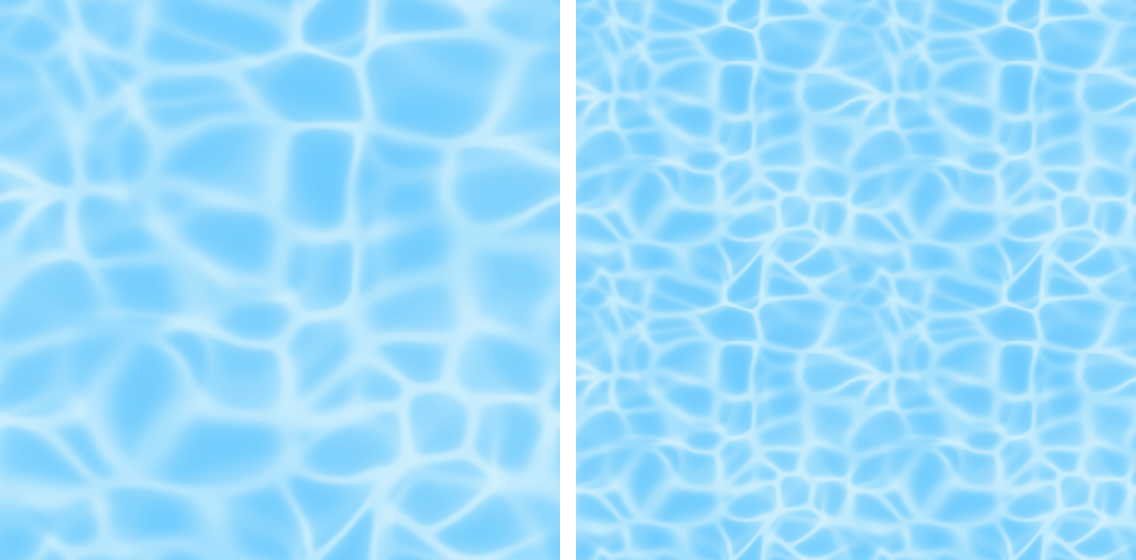
Left, the tile; right, the same tile 2 across and 2 down.
Reproduce this texture procedurally as a WebGL 2 fragment shader.

```glsl
#version 300 es
precision highp float;
// Sunlit pool water: soft, warped caustic lines over sky-blue, tiling on all sides.

uniform vec2 u_resolution;
out vec4 fragColor;

const vec3 DEEP_BLUE = vec3(0.395, 0.782, 0.995);
const vec3 PALE_BLUE = vec3(0.800, 0.935, 0.990);
const vec2 MAIN_CELLS = vec2(6.0, 8.0);   // whole repeats across the tile
const vec2 FAINT_CELLS = vec2(5.0, 6.0);
const float JITTER = 0.92;
const float CORNER_SHARPNESS = 17.0;      // higher gives more angular cells
const float BROAD_WARP = 0.085;
const float FINE_WARP = 0.022;
const float WIDE_LINE = 0.15;             // in cell units
const float THIN_LINE = 0.060;
const float HALO_WIDTH = 0.19;
const float LINE_GAIN = 0.50;
const float HALO_GAIN = 0.25;
const float FAINT_GAIN = 0.50;
const float TONE_GAIN = 0.42;

// Integer hash of a wrapped lattice cell, giving two values in 0..1
vec2 hash2(vec2 cell, vec2 period, uint seed) {
    uvec2 v = uvec2(floor(mod(cell + 0.5, period))) + uvec2(seed * 57u, seed * 131u);
    v = v * 1664525u + 1013904223u;
    v.x += v.y * 1664525u;
    v.y += v.x * 1664525u;
    v ^= v >> 16u;
    v.x += v.y * 1664525u;
    v.y += v.x * 1664525u;
    v ^= v >> 16u;
    return vec2(v & 65535u) / 65535.0;
}

// Two channels of smooth noise that wraps over the tile
vec2 noise2(vec2 uv, vec2 period, uint seed) {
    vec2 p = uv * period;
    vec2 cell = floor(p);
    vec2 f = p - cell;
    f = f * f * f * (f * (f * 6.0 - 15.0) + 10.0);
    vec2 bottom = mix(hash2(cell, period, seed),
                      hash2(cell + vec2(1.0, 0.0), period, seed), f.x);
    vec2 top = mix(hash2(cell + vec2(0.0, 1.0), period, seed),
                   hash2(cell + vec2(1.0, 1.0), period, seed), f.x);
    return mix(bottom, top, f.y);
}

// Rounded distance to the nearest border of wrapped Voronoi cells
float borderDistance(vec2 uv, vec2 period, uint seed) {
    vec2 p = uv * period;
    vec2 home = floor(p);
    vec2 nearestCell = home;
    vec2 toNearest = vec2(9.0);
    for (int y = -1; y <= 1; y++) {
        for (int x = -1; x <= 1; x++) {
            vec2 cell = home + vec2(x, y);
            vec2 toSite = cell + 0.5 + JITTER * (hash2(cell, period, seed) - 0.5) - p;
            if (dot(toSite, toSite) < dot(toNearest, toNearest)) {
                toNearest = toSite;
                nearestCell = cell;
            }
        }
    }
    float sum = 0.0;
    for (int y = -2; y <= 2; y++) {
        for (int x = -2; x <= 2; x++) {
            if (x == 0 && y == 0) continue;
            vec2 cell = nearestCell + vec2(x, y);
            vec2 toSite = cell + 0.5 + JITTER * (hash2(cell, period, seed) - 0.5) - p;
            float d = dot(0.5 * (toSite + toNearest), normalize(toSite - toNearest));
            sum += exp(-CORNER_SHARPNESS * d);
        }
    }
    return max(-log(sum) / CORNER_SHARPNESS, 0.0);
}

// Light gathered along cell borders: thin and bright in focus, wide and dim out of it
float caustics(vec2 uv, vec2 cells, uint seed) {
    float d = borderDistance(uv, cells, seed);
    float focus = smoothstep(0.2, 0.85, noise2(uv, vec2(7.0, 8.0), seed + 1u).x);
    float fade = smoothstep(0.05, 0.5, noise2(uv, vec2(5.0), seed + 2u).y);
    float width = mix(WIDE_LINE, THIN_LINE, focus);
    float core = exp(-d * d / (width * width)) * mix(0.4, 1.0, focus);
    float halo = exp(-d * d / (HALO_WIDTH * HALO_WIDTH));
    return (LINE_GAIN * core + HALO_GAIN * halo) * mix(0.3, 1.0, fade);
}

void main() {
    vec2 uv = gl_FragCoord.xy / u_resolution;

    // Bend the cells into flowing ripples
    vec2 warped = uv + BROAD_WARP * (noise2(uv, vec2(4.0, 5.0), 11u) - 0.5);
    warped += FINE_WARP * (noise2(uv, vec2(10.0, 12.0), 12u) - 0.5);

    // Broad light and dark patches of water
    float tone = 0.65 * noise2(uv, vec2(3.0), 21u).x
               + 0.35 * noise2(warped, vec2(6.0, 9.0), 22u).y;

    float light = TONE_GAIN * tone;
    light += caustics(warped, MAIN_CELLS, 31u);
    light += FAINT_GAIN * caustics(warped + vec2(0.13, 0.37), FAINT_CELLS, 41u);

    // Compress the brightest crossings gently
    light = light < 0.7 ? light : 0.7 + 0.4 * (1.0 - exp(-(light - 0.7) / 0.4));
    fragColor = vec4(mix(DEEP_BLUE, PALE_BLUE, light), 1.0);
}
```
